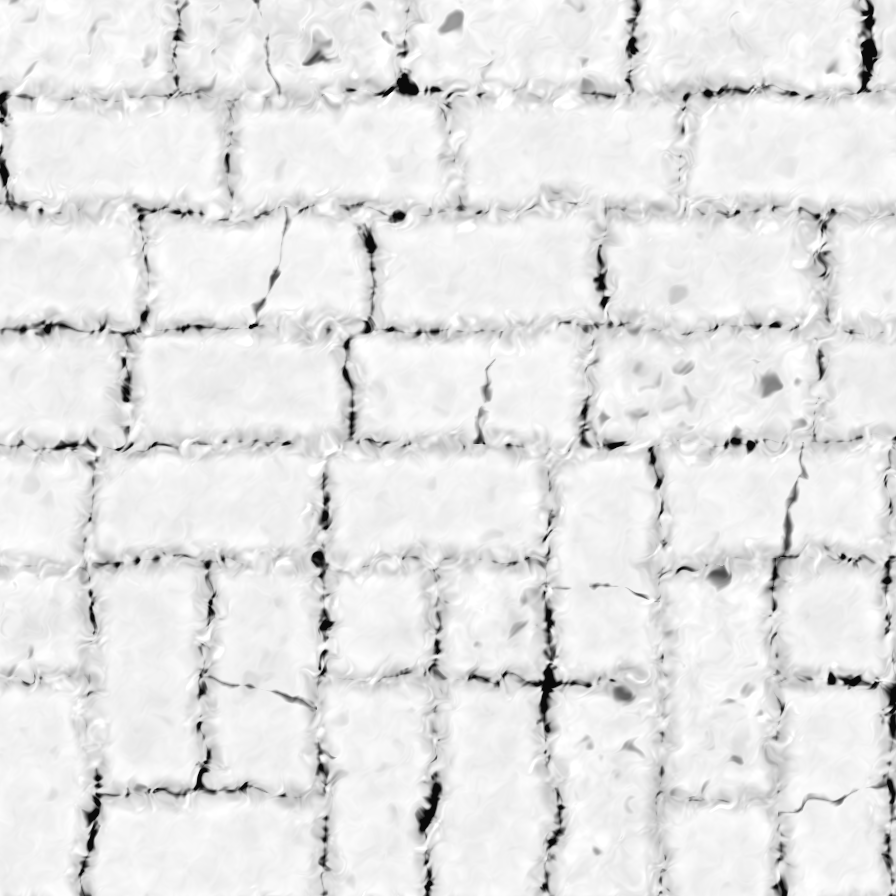
Write a Shadertoy shader that draws this texture map.

```glsl
// Worn pale paving: five courses of running bond above a patch of upright and flat blocks.
// Each point finds its block, then the distance to the block edge drives gritty joints
// and broken dark gaps. All irregularity comes from one cellular bump noise.

vec3 hash3(vec2 p) {
    vec3 q = fract(p.xyx * vec3(0.1031, 0.1030, 0.0973));
    q += dot(q, q.yxz + 33.33);
    return fract((q.xxy + q.yzz) * q.zyx);
}

// Cellular noise: one smooth bump of random sign and height per cell, mean zero
float bumps(vec2 p) {
    vec2 cell = floor(p);
    float sum = 0.0;
    for (int y = -1; y <= 1; y++)
    for (int x = -1; x <= 1; x++) {
        vec2 c = cell + vec2(x, y);
        vec3 h = hash3(c + 71.0);
        vec2 d = p - c - h.xy;
        float k = max(0.0, 1.0 - dot(d, d));
        sum += (2.0 * h.z - 1.0) * k * k * k;
    }
    return sum;
}

mat2 rotation(float a) {
    return mat2(cos(a), sin(a), -sin(a), cos(a));
}

// Corners of the block that holds p; y counts courses downwards
void findBlock(vec2 p, out vec2 lo, out vec2 hi) {
    vec2 c = floor(p);
    bool tallInCourse = c.x == 5.0 && c.y == 4.0;
    if (c.y >= 7.0 && (c.x == 1.0 || c.x == 2.0)) {
        lo = vec2(1.0, 7.0);
        hi = vec2(3.0, 8.0);
    } else if (c.y > 4.0 || tallInCourse) {
        float phase = (c.x == 1.0 || mod(c.x, 4.0) == 2.0) ? 1.0 : 0.0;
        float top = floor((p.y - phase) / 2.0) * 2.0 + phase;
        lo = vec2(c.x, max(top, c.x == 5.0 ? 4.0 : 5.0));
        hi = vec2(c.x + 1.0, top + 2.0);
    } else {
        float shift = 1.75 - 0.15 * c.y;
        if (c.y == 1.0) shift = 0.2;
        if (c.y == 4.0) shift = c.x < 5.0 ? 1.0 : 0.0;
        lo = vec2(floor((p.x - shift) / 2.0) * 2.0 + shift, c.y);
        hi = lo + vec2(2.0, 1.0);
    }
}

void mainImage(out vec4 fragColor, in vec2 fragCoord) {
    vec2 uv = fragCoord / iResolution.xy;
    vec2 p = vec2(uv.x * 7.84, (1.0 - uv.y) * 7.65) + 0.2;

    // Crooked, chipped outlines
    vec2 chips = vec2(bumps(p * 7.0 + 9.0), bumps(p * 7.0 + 60.0));
    vec2 w = p + 0.08 * vec2(bumps(p * 1.7), bumps(p * 1.7 + 40.0)) + 0.04 * chips;

    vec2 lo, hi;
    findBlock(w, lo, hi);
    vec2 halfSize = 0.5 * (hi - lo);
    vec2 local = w - 0.5 * (lo + hi);
    vec3 rnd = hash3(floor(lo * 10.0 + 0.5) + 13.0);

    // Distance inward from the rounded block edge
    vec2 q = abs(local) - halfSize + 0.1;
    float edge = max(0.0, 0.1 - length(max(q, 0.0)) - min(max(q.x, q.y), 0.0));
    float upright = smoothstep(-0.05, 0.05, q.x - q.y);

    // A few long blocks are cracked across by a thin slanted line
    vec2 axis = halfSize.x > halfSize.y ? local : local.yx;
    float crack = 1.0;
    if (rnd.x > 0.8 && max(halfSize.x, halfSize.y) > 0.8)
        crack = abs(axis.x + 0.6 * (rnd.y - 0.5) + 0.6 * (rnd.z - 0.5) * axis.y);

    // Curled grit and short crossing fibres
    vec2 g = p + 0.07 * chips.yx;
    float coarse = bumps(g * 7.0 + 5.0);
    float medium = bumps(g * 13.0 + 25.0);
    float fine = bumps(g * 25.0 + 45.0);
    float fibre = bumps(rotation(0.7) * g * vec2(7.0, 22.0))
                + bumps(rotation(-0.6) * g * vec2(20.0, 6.0) + 80.0);
    float grit = 0.5 * coarse + 0.5 * medium + 0.35 * fine + 0.5 * fibre;

    // Stone face: scaly relief, soft pits on the rougher blocks
    float rough = smoothstep(0.65, 1.0, rnd.y) + 0.8 * smoothstep(1.1, 0.8, p.y);
    float relief = 0.8 * bumps(p * 4.0 + 15.0) + coarse + 0.7 * medium + 0.4 * fine + 0.5 * fibre;
    float tone = 0.95 + 0.012 * (rnd.z - 0.5) + (0.018 + 0.02 * rough) * relief;
    float pits = bumps(g * 6.0 + 33.0) + 0.3 * medium + 0.25 * fibre;
    tone -= (0.08 + 0.4 * rough) * smoothstep(0.45, 1.5, pits);

    // Joint filling that frays into the stone, with a bright rim beside it
    float joint = smoothstep(0.2, 0.02, edge + 0.07 * coarse + 0.04 * fibre);
    tone += 0.025 * smoothstep(0.06, 0.14, edge) * smoothstep(0.3, 0.16, edge);
    tone -= joint * (0.13 + 0.2 * grit);

    // Thin dark gaps run on along the joints, stronger on upright ones
    float gap = 0.2 + 0.22 * upright + 0.6 * bumps(p * 1.9 + 90.0) + 0.65 * grit - 13.0 * edge;
    tone -= 0.92 * smoothstep(0.0, 1.05, gap);
    float split = 0.55 + 0.4 * grit + 0.4 * coarse - 16.0 * crack;
    tone -= 0.7 * smoothstep(0.0, 1.0, split);

    fragColor = vec4(vec3(clamp(tone, 0.04, 1.0)), 1.0);
}
```
